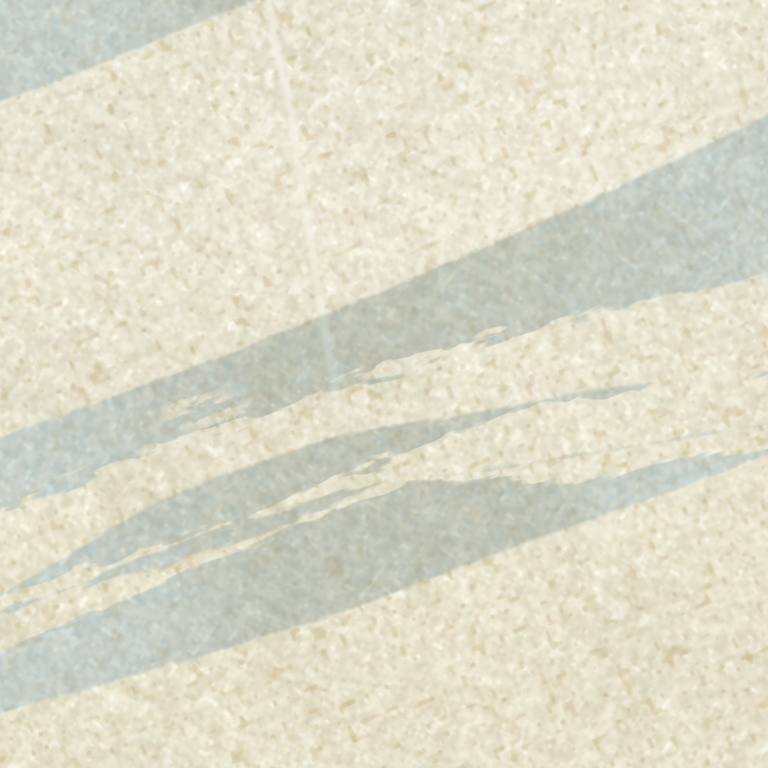
Give the GLSL for this texture, as a Shadertoy shader.

```glsl
float hash(vec2 p) {
    return fract(sin(dot(p, vec2(127.1, 311.7))) * 43758.5453);
}

float noise(vec2 p) {
    vec2 i = floor(p), f = fract(p);
    f = f * f * (3.0 - 2.0 * f);
    return mix(mix(hash(i), hash(i + vec2(1, 0)), f.x),
               mix(hash(i + vec2(0, 1)), hash(i + vec2(1, 1)), f.x), f.y);
}

float fbm(vec2 p) {
    float sum = 0.0, amp = 0.5;
    for (int i = 0; i < 4; i++) {
        sum += amp * noise(p);
        p = mat2(1.6, 1.2, -1.2, 1.6) * p + 7.3;
        amp *= 0.5;
    }
    return sum / 0.9375;
}

// Positive inside, softened across the edge
float cover(float d) {
    return smoothstep(-0.0038, 0.0038, d);
}

float between(float y, float low, float high) {
    return cover(min(y - low, high - y));
}

float paintMask(vec2 p) {
    float x = p.x, y = p.y;

    // Dry brush noise, stretched along the stroke direction
    vec2 along = vec2(x, y - 0.36 * x);
    float rough = fbm(along * vec2(20.0, 65.0)) - 0.5;
    float fine = noise(along * vec2(60.0, 150.0)) - 0.5;
    float rag = 0.040 * rough + 0.011 * fine;

    // Corner band
    float mask = cover(y - 0.866 - 0.39 * x - 0.04 * x * x + 0.003 * fine);

    // Broad upper band: clean top, ragged underside
    float top = 0.431 + 0.345 * x + 0.074 * x * x + 0.003 * fine;
    float under = 0.331 + 0.435 * x - 0.126 * x * x;
    float wear = mix(1.0, 0.35, smoothstep(0.65, 0.9, x));
    mask = max(mask, between(y, under + rag * wear, top));

    // Tapered middle stroke
    float center = 0.222 + 0.503 * x - 0.206 * x * x;
    float halfWidth = 0.027 * smoothstep(0.0, 0.25, x) * (1.0 - smoothstep(0.36, 0.72, x))
                    + 0.004 - 0.008 * smoothstep(0.72, 0.95, x);
    mask = max(mask, cover(halfWidth - abs(y - center + 0.4 * rag) + 0.6 * rag));

    // Lower band
    float bottom = 0.072 + 0.268 * x + 0.056 * x * x + 0.012 * smoothstep(0.4, 0.7, x);
    float crest = min(0.147 + 0.43 * x, 0.375 + 0.17 * max(x - 0.73, 0.0));
    mask = max(mask, between(y, bottom + 0.003 * fine, crest + 0.7 * rag));

    // Thin bristle trails
    float leftTrail = 0.002 + 0.009 * smoothstep(0.1, 0.25, x) - 0.02 * smoothstep(0.42, 0.54, x);
    mask = max(mask, cover(leftTrail - abs(y - 0.203 - 0.34 * x) + 0.5 * rag));
    float rightTrail = 0.001 - 0.01 * smoothstep(0.15, 0.32, abs(x - 0.78));
    mask = max(mask, 0.7 * cover(rightTrail - abs(y - 0.283 - 0.165 * x) + 0.4 * rag));

    // Bare chips in the worn part of the upper band
    float chipZone = 1.0 - smoothstep(0.4, 1.0, length((p - vec2(0.265, 0.465)) / vec2(0.08, 0.035)));
    float chips = smoothstep(0.45, 0.62, fbm(along * vec2(45.0, 90.0) + 3.0));
    return mask * (1.0 - 0.8 * chipZone * chips);
}

void mainImage(out vec4 fragColor, in vec2 fragCoord) {
    vec2 p = fragCoord / iResolution.xy;
    float paint = paintMask(p);

    // Paper and paint tints
    float cloud = fbm(p * 6.0 + 11.0) - 0.5;
    vec3 paper = mix(vec3(0.900, 0.880, 0.790), vec3(0.915, 0.897, 0.825), smoothstep(0.1, 0.8, p.y));
    paper += 0.05 * cloud;
    float cool = smoothstep(0.08, 0.45, abs(p.x - 0.53) + 0.3 * cloud);
    vec3 wash = mix(vec3(0.755, 0.770, 0.716), vec3(0.778, 0.811, 0.780), cool);
    wash += 0.03 * cloud;
    vec3 color = mix(paper, wash, paint);

    // Mottled grain on turned lattices, with warm specks and pale flecks
    vec2 g = mat2(0.8, 0.6, -0.6, 0.8) * p;
    vec2 h = mat2(0.4, 0.917, -0.917, 0.4) * p;
    float grain = noise(g * 95.0) + noise(h * 165.0 + 31.0) - 1.0;
    float speck = smoothstep(0.66, 0.95, noise(h * 105.0 + 57.0));
    float fleck = smoothstep(0.66, 0.95, noise(g * 115.0 + 83.0));
    float tint = noise(g * 125.0 + 19.0) - 0.5;
    color += grain * mix(vec3(0.060, 0.065, 0.080), vec3(0.055, 0.052, 0.050), paint);
    color -= speck * mix(vec3(0.045, 0.068, 0.105), vec3(0.012, 0.025, 0.045), paint);
    color += fleck * mix(vec3(0.035, 0.045, 0.065), vec3(0.035, 0.040, 0.045), paint);
    color += tint * paint * vec3(-0.020, 0.005, 0.030);

    // Pale crease running down the sheet
    float creaseX = 0.352 + 0.17 * (1.0 - p.y) + 0.006 * (noise(vec2(p.y * 14.0, 2.0)) - 0.5);
    float crease = 1.0 - smoothstep(0.001, 0.009, abs(p.x - creaseX));
    crease *= smoothstep(0.34, 0.6, p.y) * (0.7 + 0.3 * noise(vec2(p.y * 30.0, 5.0)));
    vec3 creaseColor = mix(vec3(0.955, 0.950, 0.900), vec3(0.810, 0.840, 0.810), paint);
    color = mix(color, creaseColor, 0.75 * crease);

    fragColor = vec4(clamp(color, 0.0, 1.0), 1.0);
}
```
